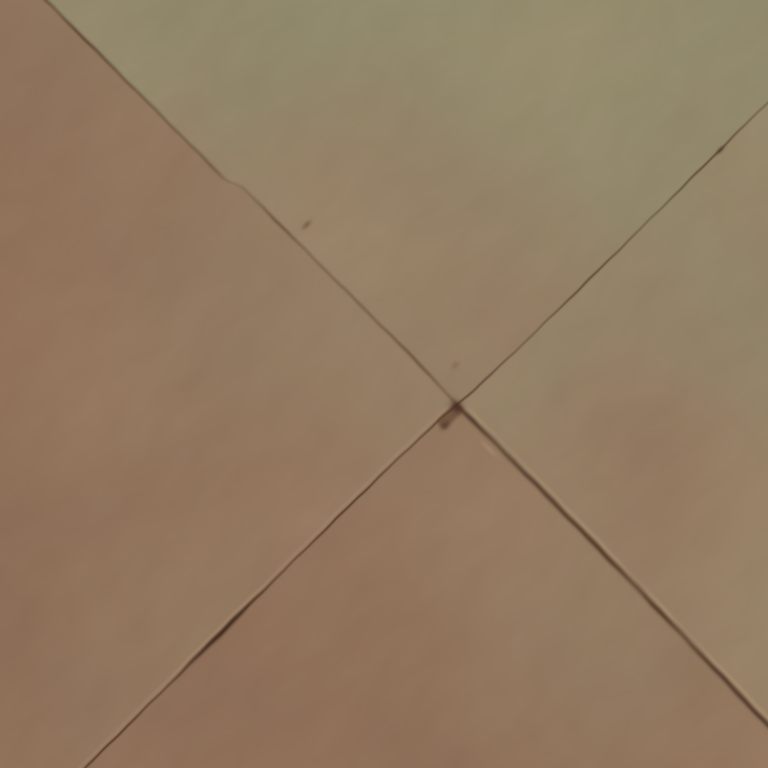
A WebGL 1 fragment shader for this texture:

```glsl
precision highp float;
// Large worn clay tiles laid diagonally, with thin uneven joints and a chipped corner.

uniform vec2 u_resolution;

const vec2 CROSSING = vec2(0.595, 0.473); // where four tiles meet
const float PITCH = 1.7;                  // tile side
const vec3 CLAY = vec3(0.560, 0.435, 0.345);
const vec3 SAND = vec3(0.585, 0.497, 0.396);
const vec3 OLIVE = vec3(0.572, 0.548, 0.428);
const vec3 JOINT = vec3(0.27, 0.18, 0.125);
const vec3 CHIP = vec3(0.36, 0.235, 0.17);
const vec3 GLINT = vec3(0.70, 0.59, 0.48);
const float THIN = 0.0018;                // joint half widths
const float WIDE = 0.0036;
const float MOTTLE = 0.17;
const float GRAIN = 0.007;

// Layered, turned and warped sines, about -1 to 1
float clouds(vec2 p) {
  float sum = 0.0;
  float gain = 0.5;
  for (int i = 0; i < 5; i++) {
    p += 0.55 * sin(p.yx * 1.3 + vec2(1.7, 4.1));
    sum += gain * sin(p.x + 0.6) * cos(p.y - 0.9);
    p = mat2(1.32, 1.15, -1.15, 1.32) * p + 2.3;
    gain *= 0.5;
  }
  return sum;
}

// Soft line profile, never thinner than the canvas can show
float line(float d, float width) {
  float w = max(width, 0.8 / min(u_resolution.x, u_resolution.y));
  return exp(-d * d / (w * w)) * width / w;
}

// Soft elliptical spot
float spot(vec2 p, vec2 radius) {
  p /= radius;
  return exp(-dot(p, p));
}

float roundBox(vec2 p, vec2 halfSize, float r) {
  vec2 d = abs(p) - halfSize + r;
  return length(max(d, 0.0)) + min(max(d.x, d.y), 0.0) - r;
}

void main() {
  vec2 uv = gl_FragCoord.xy / u_resolution;
  vec2 p = uv - CROSSING;

  // Diagonal lattice: x runs down-right, y runs up-right
  vec2 q = vec2(p.x - p.y, p.x + p.y) * 0.70711;
  vec2 local = q - PITCH * floor(q / PITCH + 0.5);

  // Slightly bent joints, one with a small sideways break
  float bendFall = local.x > 0.0 ? -0.026 * local.x * local.x
    : mix(-0.006, 0.003, smoothstep(-0.425, -0.395, local.x)) * smoothstep(0.0, -0.08, local.x);
  float bendRise = 0.009 * local.y / (0.1 + abs(local.y));
  float wobble = 0.0003 * sin(71.0 * (local.x - local.y)) + 0.0002 * sin(163.0 * (local.x + local.y));
  float dFall = local.y - bendFall + wobble;
  float dRise = local.x - bendRise + wobble;

  // Tile tone: clay below, olive above, each tile with its own fade
  vec2 id = floor(vec2(q.x - bendRise, q.y - bendFall) / PITCH);
  vec2 evenTile = 1.0 - mod(id, 2.0);
  float fade = min(local.x, 0.0) * mix(0.32, -0.42, evenTile.y);
  float tone = 0.43 + 0.47 * local.y + fade - 0.17 * evenTile.x * (1.0 - evenTile.y);
  tone -= 0.16 * evenTile.x * spot(local - vec2(0.20, 0.15), vec2(0.12, 0.08));
  vec2 shift = id * vec2(1.9, 3.1);
  float mottle = clouds(uv * 6.0 + shift);
  tone = clamp(tone + MOTTLE * mottle, 0.0, 1.0);
  vec3 color = mix(CLAY, SAND, smoothstep(0.0, 0.5, tone));
  color = mix(color, OLIVE, smoothstep(0.4, 0.85, tone));

  // Broad light patches and faint diagonal brushing
  color *= 1.0 + 0.035 * clouds(uv * 9.0 - shift + 5.0);
  color += GRAIN * clouds(vec2(q.x * 90.0, q.y * 35.0));

  // Falling joint: faint on the left, broad and dark on the right
  float rightSide = smoothstep(-0.01, 0.03, local.x);
  float wear = 0.5 + 0.5 * sin(local.x * 37.0 + 2.0 * sin(local.x * 17.0));
  float gap = 1.0 - 0.7 * spot(vec2(local.x + 0.41, 0.0), vec2(0.025, 1.0));
  float fallInk = mix(0.24 + 0.18 * wear + 0.15 * smoothstep(-0.4, -0.65, local.x),
                      0.52 + 0.22 * wear, rightSide) * gap;
  float fallWidth = mix(0.0027, WIDE, rightSide);
  color = mix(color, GLINT, line(dFall - 0.0065, 0.003) * rightSide * (0.15 + 0.3 * wear));
  color = mix(color, JOINT, line(dFall, fallWidth) * fallInk);

  // Rising joint: thin, with a lit lip and one opened stretch
  float lower = smoothstep(0.02, -0.02, local.y);
  float opened = spot(vec2(local.y + 0.43, 0.0), vec2(0.065, 1.0));
  float riseInk = mix(0.44, 0.58, lower) + 0.12 * sin(local.y * 29.0 + 1.0) + 0.3 * opened;
  color = mix(color, GLINT, line(dRise + 0.005, 0.0025) * lower * (0.2 + 0.25 * opened));
  color = mix(color, JOINT, line(dRise, THIN + 0.0017 * opened) * min(riseInk, 1.0));
  color = mix(color, JOINT, 0.5 * spot(local - vec2(0.008, 0.477), vec2(0.003, 0.006)));

  // Chipped corner at the crossing, darkest at its two ends
  float chip = roundBox(local - vec2(0.004, -0.017), vec2(0.0075, 0.018), 0.005);
  color = mix(color, CHIP, 0.55 * smoothstep(0.004, -0.004, chip));
  float chipEnds = spot(local - vec2(0.002, -0.002), vec2(0.009, 0.007))
    + 0.55 * spot(local - vec2(0.008, -0.030), vec2(0.005, 0.007));
  color = mix(color, JOINT, min(0.8 * chipEnds, 1.0));
  color = mix(color, GLINT, 0.4 * spot(local - vec2(0.070, -0.011), vec2(0.013, 0.003)));

  // Small pits in the surface
  color = mix(color, CHIP, 0.45 * spot(local - vec2(-0.304, 0.027), vec2(0.0035, 0.007)));
  color = mix(color, CHIP, 0.22 * spot(local - vec2(-0.038, 0.035), vec2(0.004, 0.006)));

  gl_FragColor = vec4(clamp(color, 0.0, 1.0), 1.0);
}
```
